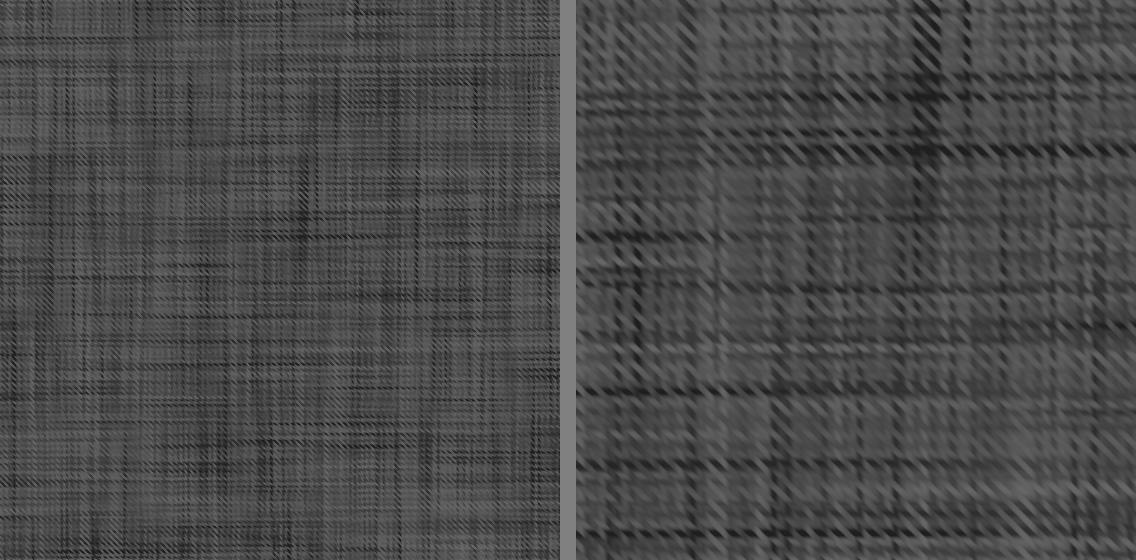
Left, the full canvas; right, a detail of the centre.
Reproduce this texture procedurally as a three.js fragment shader.

```glsl
varying vec2 vUv;

const float TAU = 6.2831853;
const float TWILL_COUNT = 96.0;
const float TWILL_SOFTNESS = 0.1;
const float YARN_CONTRAST = 0.51;
const float DARK_SKEW = 1.0;
const vec3 FABRIC_GRAY = vec3(0.295);

float hash(vec2 p) {
  vec3 q = fract(p.xyx * 0.1031);
  q += dot(q, q.yzx + 33.33);
  return fract((q.x + q.y) * q.z);
}

float valueNoise(vec2 p) {
  vec2 cell = floor(p);
  vec2 f = fract(p);
  f = f * f * (3.0 - 2.0 * f);
  float low = mix(hash(cell), hash(cell + vec2(1.0, 0.0)), f.x);
  float high = mix(hash(cell + vec2(0.0, 1.0)), hash(cell + vec2(1.0)), f.x);
  return mix(low, high, f.y);
}

// Streaks: narrow across the yarn, stretched along it
float streak(float across, float along, float count, float stretch, float seed) {
  return valueNoise(vec2(across * count, along * stretch) + seed) - 0.5;
}

// Evenly spaced grooves between yarns, of uneven depth
float groove(float across, float along, float count, float seed) {
  float depth = 0.5 + streak(across, along, 45.0, 6.0, seed);
  return depth * cos(TAU * across * count);
}

// Signed yarn tone with a longer dark tail
float yarnTone(float across, float along, float seed) {
  float tone = 0.42 * streak(across, along, 235.0, 6.0, seed);
  tone += 0.25 * streak(across, along, 120.0, 5.0, seed + 17.0);
  tone += 0.11 * streak(across, along, 31.0, 4.0, seed + 41.0);
  tone += 0.05 * streak(across, along, 9.0, 2.5, seed + 73.0);
  tone += 0.10 * groove(across, along, TWILL_COUNT, seed + 97.0);
  return tone - DARK_SKEW * tone * tone;
}

// Soft diagonal bands: 1 where the warp lies on top
float twillMask(float phase, float softness) {
  float ridge = abs(fract(phase) - 0.5);
  return smoothstep(0.25 - softness, 0.25 + softness, ridge);
}

// Faint rounding of each diagonal float
float twillShade(float phase, float strength) {
  return strength * cos(2.0 * TAU * phase);
}

void main() {
  float phase = (vUv.x + vUv.y) * TWILL_COUNT;
  float warp = yarnTone(vUv.x, vUv.y, 11.0);
  float weft = yarnTone(vUv.y, vUv.x, 307.0);

  // Interlace the yarns
  float tone = mix(weft, warp, twillMask(phase, TWILL_SOFTNESS));
  tone += twillShade(phase, 0.01);

  gl_FragColor = vec4(clamp(FABRIC_GRAY + tone * YARN_CONTRAST, 0.12, 0.4), 1.0);
}
```
